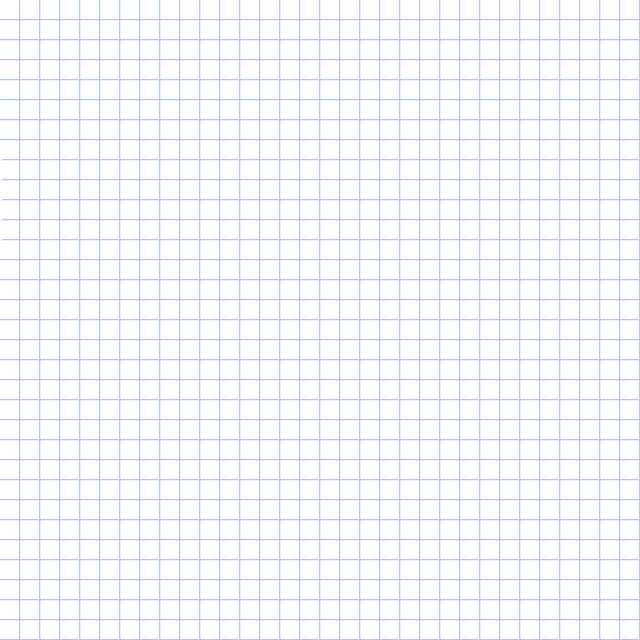
This pattern is drawn by a WebGL 1 fragment shader. Its source:

```glsl
precision highp float;

// Squared paper: a fine pale blue grid on white, with a few rules starting short of the left edge.

uniform vec2 u_resolution;

const float CELLS = 32.0;                      // squares across and down
const float LINE_WIDTH = 0.067;                // in squares
const float LINE_OFFSET = -0.019;              // line centre relative to the square's far edge
const vec3 PAPER_COLOR = vec3(1.0);
const vec3 INK_COLOR = vec3(0.70, 0.775, 1.0);
const float FIRST_SHORT_RULE = 8.0;            // counted from the top
const float LAST_SHORT_RULE = 12.0;
const float SHORT_RULE_START = 0.083;          // in squares from the left edge

// Fraction of a pixel-wide interval around p that lies inside the line.
vec2 lineCoverage(vec2 p, vec2 lineIndex, vec2 pixel) {
    vec2 center = lineIndex + LINE_OFFSET;
    vec2 lower = max(p - 0.5 * pixel, center - 0.5 * LINE_WIDTH);
    vec2 upper = min(p + 0.5 * pixel, center + 0.5 * LINE_WIDTH);
    return clamp((upper - lower) / pixel, 0.0, 1.0);
}

// Hides the left tip of the short horizontal rules.
float ruleStart(float x, float rule, float pixel) {
    float isShort = step(FIRST_SHORT_RULE - 0.5, rule) * step(rule, LAST_SHORT_RULE + 0.5);
    float inked = clamp((x - SHORT_RULE_START) / pixel + 0.5, 0.0, 1.0);
    return mix(1.0, inked, isShort);
}

void main() {
    // Grid coordinates in squares, measured from the top left.
    vec2 uv = gl_FragCoord.xy / u_resolution;
    vec2 p = vec2(uv.x, 1.0 - uv.y) * CELLS;
    vec2 pixel = CELLS / u_resolution;

    // Nearest line on each axis; the top and left edges carry none.
    vec2 lineIndex = max(floor(p + 0.5), 1.0);
    vec2 ink = lineCoverage(p, lineIndex, pixel);
    ink.y *= ruleStart(p.x, lineIndex.y, pixel.x);

    // Crossings share the same ink, so coverages combine as a union.
    float coverage = 1.0 - (1.0 - ink.x) * (1.0 - ink.y);
    gl_FragColor = vec4(mix(PAPER_COLOR, INK_COLOR, coverage), 1.0);
}
```
